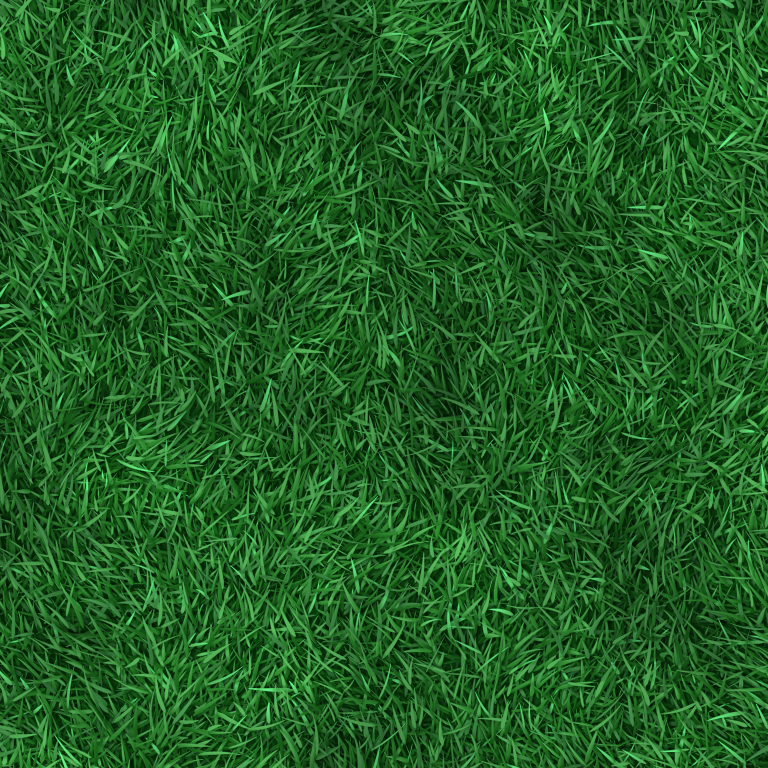
Write a WebGL 2 fragment shader that draws this texture.

```glsl
#version 300 es
precision highp float;
// Dense lawn of fine, overlapping grass blades with dark gaps and pale glints.

#define LAYERS 22
#define CELLS 29.0
#define BLADE_HALF_WIDTH 0.060
#define MIN_HALF_LENGTH 0.30
#define MAX_HALF_LENGTH 0.90
#define ANGLE_SPREAD 1.5
#define CLUMP_LEAN 2.4
#define SHADOW 0.22
#define TONE_LOW 0.08
#define TONE_HIGH 0.66
#define GLINT_SHARE 0.05
#define PATCH_CONTRAST 0.52

uniform vec2 u_resolution;
out vec4 fragColor;

const vec3 SOIL   = vec3(0.03, 0.195, 0.04);
const vec3 DEEP   = vec3(0.04, 0.24, 0.05);
const vec3 FOREST = vec3(0.09, 0.34, 0.09);
const vec3 LEAF   = vec3(0.16, 0.46, 0.16);
const vec3 PALE   = vec3(0.29, 0.60, 0.30);
const vec3 GLINT  = vec3(0.34, 0.82, 0.46);
const vec3 GREY   = vec3(0.22, 0.46, 0.25);
const float GREY_SHARE = 0.18;

// Integer hash giving three values in 0..1
vec3 hash3(ivec3 cell) {
    uvec3 v = uvec3(cell + 4096) * 1664525u + 1013904223u;
    v.x += v.y * v.z; v.y += v.z * v.x; v.z += v.x * v.y;
    v ^= v >> 16u;
    v.x += v.y * v.z; v.y += v.z * v.x; v.z += v.x * v.y;
    return vec3(v >> 8u) / 16777216.0;
}

float valueNoise(vec2 p, int seed) {
    ivec2 i = ivec2(floor(p));
    vec2 f = fract(p);
    f = f * f * (3.0 - 2.0 * f);
    float a = hash3(ivec3(i, seed)).x;
    float b = hash3(ivec3(i + ivec2(1, 0), seed)).x;
    float c = hash3(ivec3(i + ivec2(0, 1), seed)).x;
    float d = hash3(ivec3(i + ivec2(1, 1), seed)).x;
    return mix(mix(a, b, f.x), mix(c, d, f.x), f.y);
}

// Dark to bright ramp of greens
vec3 grassRamp(float tone) {
    vec3 c = mix(SOIL, DEEP, smoothstep(-0.20, 0.05, tone));
    c = mix(c, FOREST, smoothstep(0.05, 0.28, tone));
    c = mix(c, LEAF, smoothstep(0.28, 0.50, tone));
    c = mix(c, PALE, smoothstep(0.50, 0.74, tone));
    return mix(c, GLINT, smoothstep(0.88, 1.08, tone));
}

// Paints one blade and its soft shadow over the colour below
vec3 paintBlade(vec3 below, vec2 p, ivec3 id, vec2 layerShift, float height, float aa) {
    vec3 place = hash3(id);
    vec2 centre = vec2(id.xy) + place.xy;
    vec2 d = p - centre;
    float halfLength = mix(MIN_HALF_LENGTH, MAX_HALF_LENGTH, place.z);
    if (dot(d, d) > (halfLength + 0.1) * (halfLength + 0.1)) return below;

    vec3 look = hash3(id + ivec3(211, 97, 500));
    vec3 kind = hash3(id + ivec3(53, 307, 900));
    float clump = valueNoise((centre - layerShift) * 0.25, 77) - 0.5;
    float swing = look.x * 2.0 - 1.0;
    float angle = clump * CLUMP_LEAN + swing * (0.4 + 0.6 * swing * swing) * ANGLE_SPREAD;
    vec2 along = vec2(sin(angle), cos(angle));
    float t = dot(d, along) / halfLength;
    float bend = (look.y - 0.5) * 0.28 * halfLength;
    float x = dot(d, vec2(along.y, -along.x)) - bend * (t * t - 0.35);

    // Pointed tip, narrow foot
    float taper = clamp((1.0 - t) * 0.8, 0.0, 1.0) * clamp((1.0 + t) * 3.0, 0.0, 1.0);
    float width = BLADE_HALF_WIDTH * mix(0.55, 1.4, kind.x) * pow(taper, 0.7);
    float ends = smoothstep(1.0, 0.85, abs(t));
    float shade = SHADOW * ends * smoothstep(0.20, 0.02, abs(x - 0.04));
    vec3 c = below * (1.0 - shade * vec3(1.15, 0.75, 1.1));

    // Brighter towards the tip and on one side of the midrib
    float side = clamp(x / max(width, 0.01), -1.0, 1.0);
    float tone = mix(TONE_LOW, TONE_HIGH, height) + (look.z - 0.5) * 0.62;
    tone += 0.16 * t - 0.07 * side;
    float glint = step(1.0 - GLINT_SHARE, kind.y) * step(0.45, height);
    tone = mix(min(tone, 0.9), 1.0 + 0.1 * t, glint);
    vec3 blade = grassRamp(tone);
    float grey = step(1.0 - GREY_SHARE, kind.z) * (1.0 - glint);
    blade = mix(blade, GREY * (0.85 + 0.35 * tone), 0.75 * grey);

    float cover = smoothstep(aa, -aa, abs(x) - width) * ends;
    return mix(c, blade, cover);
}

void main() {
    float size = min(u_resolution.x, u_resolution.y);
    vec2 uv = gl_FragCoord.xy / size;
    float aa = 0.75 * CELLS / size;
    vec3 color = mix(SOIL, DEEP, valueNoise(uv * 40.0, 11));

    // Layers from the ground up, each on its own shifted grid
    for (int layer = 0; layer < LAYERS; layer++) {
        float height = float(layer) / float(LAYERS - 1);
        vec2 shift = hash3(ivec3(layer, 19, 5)).xy * 9.0;
        vec2 p = uv * CELLS + shift;
        ivec2 cell = ivec2(floor(p));
        for (int j = -1; j <= 1; j++)
            for (int i = -1; i <= 1; i++)
                color = paintBlade(color, p, ivec3(cell + ivec2(i, j), layer), shift, height, aa);
    }

    // Broad light and shade across the lawn
    float patches = 0.5 * valueNoise(uv * 7.0, 31) + 0.5 * valueNoise(uv * 17.0, 32);
    color *= 1.06 + PATCH_CONTRAST * (patches - 0.5);
    fragColor = vec4(color, 1.0);
}
```
